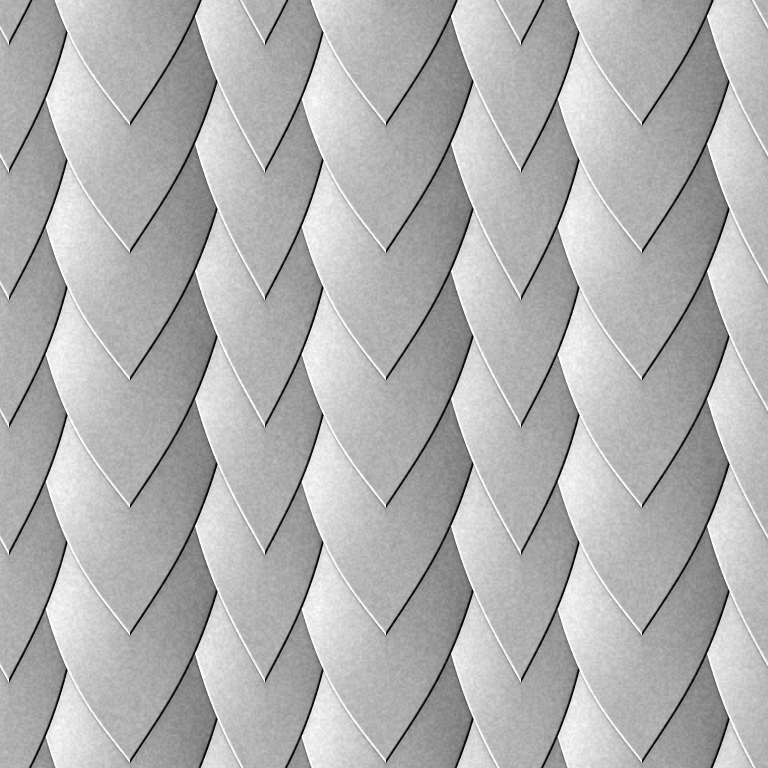
Write a WebGL 1 fragment shader that draws this pattern.

```glsl
precision highp float;
// Overlapping brushed-metal scales in alternating wide and narrow columns.
// Each column stacks pointed scales along a curved edge; the scale with the
// higher tip lies on top. Edges get a light left bevel and a dark right one.

uniform vec2 u_resolution;

// Lengths are in tile widths; one tile holds a wide and a narrow column.
const float TILES_ACROSS = 3.0;
const float ROW_HEIGHT = 0.498;
const vec2 WIDE_TIP = vec2(0.508, 0.019);
const vec2 NARROW_TIP = vec2(0.035, 0.332);
// Edge profile: slope and quartic bend, left side then right side.
const vec4 WIDE_EDGE = vec4(1.26, 15.7, 1.50, 11.4);
const vec4 NARROW_EDGE = vec4(1.79, 22.0, 1.90, 40.9);

const float BASE_TONE = 0.69;
const float LIGHT_GAIN = 0.26;
const float SHADE_GAIN = 0.17;
const float HIGHLIGHT_TONE = 0.99;
const float GROOVE_TONE = 0.02;
const float LINE_WIDTH = 0.008;
const float GRAIN_CELLS = 400.0;
const float GRAIN_AMOUNT = 0.075;
const float SPECK_CELLS = 130.0;
const float SPECK_AMOUNT = 0.05;
const int SAMPLES = 3;

float hash(vec2 p) {
  vec3 q = fract(vec3(p.xyx) * 0.1031);
  q += dot(q, q.yzx + 33.33);
  return fract((q.x + q.y) * q.z);
}

float grain(vec2 p) {
  vec2 i = floor(p);
  vec2 f = smoothstep(0.0, 1.0, fract(p));
  float low = mix(hash(i), hash(i + vec2(1.0, 0.0)), f.x);
  float high = mix(hash(i + vec2(0.0, 1.0)), hash(i + 1.0), f.x);
  return mix(low, high, f.y) - 0.5;
}

// Cellular noise: soft spots of random strength around scattered centres.
float specks(vec2 p) {
  vec2 cell = floor(p);
  float total = 0.0;
  for (int y = -1; y <= 1; y++) {
    for (int x = -1; x <= 1; x++) {
      vec2 c = cell + vec2(float(x), float(y));
      vec2 centre = c + vec2(hash(c), hash(c + 57.0));
      float strength = hash(c + 113.0) - 0.45;
      total += strength * (1.0 - smoothstep(0.1, 0.6, length(p - centre)));
    }
  }
  return total;
}

// Returns offset from the axis, tip height, depth inside the scale's edge,
// and distance to the edge of the next scale above.
vec4 columnScale(vec2 p, vec2 tip, vec4 edge) {
  float offset = fract(p.x - tip.x + 0.5) - 0.5;
  vec2 k = offset < 0.0 ? edge.xy : edge.zw;
  float a = abs(offset);
  float bend = k.y * a * a * a;
  float slope = k.x + 4.0 * bend;
  float rise = p.y - tip.y - a * (k.x + bend);
  float row = floor(rise / ROW_HEIGHT);
  float inside = rise - row * ROW_HEIGHT;
  vec2 distances = vec2(inside, ROW_HEIGHT - inside) / sqrt(1.0 + slope * slope);
  return vec4(offset, tip.y + row * ROW_HEIGHT, distances);
}

float surface(vec2 p) {
  vec4 wide = columnScale(p, WIDE_TIP, WIDE_EDGE);
  vec4 narrow = columnScale(p, NARROW_TIP, NARROW_EDGE);
  bool wideOnTop = wide.y > narrow.y;
  vec4 top = wideOnTop ? wide : narrow;
  vec4 other = wideOnTop ? narrow : wide;

  // Light from the left, stronger toward the covered root of the scale.
  float lift = smoothstep(0.0, 0.65, p.y - top.y);
  float side = clamp(top.x / 0.28, -1.0, 1.0);
  float tone = BASE_TONE - side * lift * (side < 0.0 ? LIGHT_GAIN : SHADE_GAIN);

  // Contact shadow of the nearest scale lying above this one.
  vec2 above = top.xw;
  if (other.y + ROW_HEIGHT > top.y && other.w < above.y) above = other.xw;
  float contact = above.x < 0.0 ? 0.22 * exp(-above.y / 0.005)
                                : 0.07 * exp(-above.y / 0.02);
  tone -= contact;

  // Bevel lines just inside the edge.
  float line = 1.0 - smoothstep(0.5 * LINE_WIDTH, 1.4 * LINE_WIDTH, top.z);
  if (top.x < 0.0) return mix(tone, HIGHLIGHT_TONE, line);
  tone -= 0.12 * lift * exp(-top.z / 0.016);
  return mix(tone, GROOVE_TONE, line);
}

void main() {
  // Average a small grid of samples to smooth every edge.
  float tone = 0.0;
  for (int y = 0; y < SAMPLES; y++) {
    for (int x = 0; x < SAMPLES; x++) {
      vec2 jitter = (vec2(float(x), float(y)) + 0.5) / float(SAMPLES) - 0.5;
      vec2 p = (gl_FragCoord.xy + jitter) / u_resolution.y;
      tone += surface(p * TILES_ACROSS);
    }
  }
  tone /= float(SAMPLES * SAMPLES);

  // Fine grain and faint specks over the metal.
  vec2 uv = gl_FragCoord.xy / u_resolution.y;
  tone += GRAIN_AMOUNT * grain(uv * GRAIN_CELLS);
  tone += SPECK_AMOUNT * specks(uv * SPECK_CELLS);
  gl_FragColor = vec4(vec3(clamp(tone, 0.0, 1.0)), 1.0);
}
```
